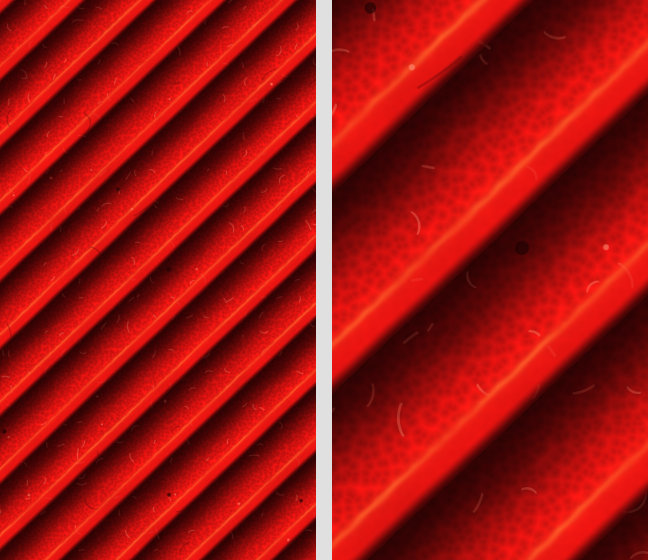
Left, the full canvas; right, a detail of the centre.
This pattern is drawn by a Shadertoy shader. Its source:

```glsl
const float PERIOD = 0.1198;     // vertical spacing of the ridges
const float SLOPE = 0.95;        // rise per unit of run
const float OFFSET = -0.619;     // height of the first ridge edge
const float EDGE = 0.10;         // softness of the ridge underside
const float FADE_START = 0.30;   // where the slope starts to darken
const float FADE_END = 0.92;
const float CREST = 0.245;       // position of the worn crest line
const float CREST_WIDTH = 0.026;
const float WOBBLE = 0.012;
const vec3 SHADOW = vec3(0.27, 0.015, 0.018);
const vec3 RED = vec3(0.91, 0.075, 0.065);
const vec3 ORANGE = vec3(0.97, 0.34, 0.15);
const vec3 DUST = vec3(0.98, 0.50, 0.40);

vec3 hash3(vec2 p) {
    vec3 q = fract(p.xyx * vec3(0.1031, 0.1030, 0.0973));
    q += dot(q, q.yxz + 33.33);
    return fract((q.xxy + q.yzz) * q.zyx);
}

// Distance to the nearest scattered point
float cellular(vec2 p) {
    vec2 cell = floor(p);
    float nearest = 2.0;
    for (int y = -1; y <= 1; y++)
    for (int x = -1; x <= 1; x++) {
        vec2 c = cell + vec2(x, y);
        nearest = min(nearest, length(c + hash3(c).xy - p));
    }
    return nearest;
}

float layeredSines(vec2 p) {
    float sum = 0.0, gain = 0.5;
    for (int i = 0; i < 4; i++) {
        sum += gain * sin(p.x + 1.7 * sin(p.y)) * sin(p.y + 1.3 * sin(0.7 * p.x));
        p = mat2(1.5, 1.2, -1.2, 1.5) * p + 2.3;
        gain *= 0.55;
    }
    return sum;
}

// One short bent hair in some of the cells
float fibres(vec2 p, float scale, float chance, float width, float px) {
    vec2 cell = floor(p * scale);
    vec3 shape = hash3(cell + 17.0);
    vec3 place = hash3(cell + 61.0);
    vec2 q = fract(p * scale) - 0.35 - 0.3 * place.xy;
    float angle = 6.2832 * shape.x;
    q = mat2(cos(angle), sin(angle), -sin(angle), cos(angle)) * q;
    q.y += (shape.y - 0.5) * 5.0 * q.x * q.x;
    q.x -= clamp(q.x, -0.06 - 0.15 * shape.z, 0.06 + 0.15 * shape.z);
    float d = length(q) / scale;
    return step(place.z, chance) * (1.0 - smoothstep(width - 0.5 * px, width + px, d));
}

// One round speck in some of the cells
float specks(vec2 p, float scale, float chance, float radius, float px) {
    vec2 cell = floor(p * scale);
    vec3 place = hash3(cell + 7.0);
    float size = radius * (0.5 + 0.5 * hash3(cell + 29.0).x);
    float d = length(fract(p * scale) - 0.2 - 0.6 * place.xy) / scale;
    return step(place.z, chance) * (1.0 - smoothstep(size - px, size + px, d));
}

void mainImage(out vec4 fragColor, in vec2 fragCoord) {
    float px = 1.0 / iResolution.y;
    vec2 p = fragCoord * px;
    float along = dot(p, normalize(vec2(1.0, SLOPE)));

    // Ridge coordinate: 0 at the underside, 1 below the next ridge
    float ridge = (p.y - SLOPE * p.x + OFFSET) / PERIOD + 0.05;
    ridge += WOBBLE * layeredSines(p * 11.0);
    float u = fract(ridge);
    vec3 vary = hash3(vec2(floor(ridge) + 40.0, 3.0));

    // Rounded light and shadow, slightly different on each ridge
    float patches = layeredSines(p * 23.0 + 5.0);
    float fadeEnd = FADE_END + 0.06 * (vary.x - 0.5);
    float light = smoothstep(0.0, EDGE, u)
                * (1.0 - smoothstep(FADE_START, fadeEnd, u + 0.05 * patches));
    vec3 color = mix(SHADOW, RED, light);
    color *= 1.0 - 0.28 * smoothstep(0.8, 1.0, u);

    // Rough grain on the slope behind the crest
    float rough = smoothstep(CREST, CREST + 0.08, u);
    float grain = cellular(p * 170.0) - 0.5;
    color *= 1.0 + (0.04 + 0.22 * rough) * grain + 0.05 * patches;

    // Worn crest line with a ragged upper side
    float chips = cellular(vec2(along * 75.0, ridge * 9.0));
    float wear = 0.5 + 0.5 * sin(along * 31.0 + 6.3 * vary.y + 2.0 * sin(along * 13.0));
    float offset = u - CREST - 0.018 * (chips - 0.5);
    float crest = exp(-pow(offset / CREST_WIDTH, 2.0));
    crest *= 0.45 + 0.3 * wear + 0.3 * (chips - 0.5);
    color = mix(color, ORANGE, clamp(crest, 0.0, 1.0));
    float glow = exp(-pow((u - CREST) / 0.08, 2.0));
    color += vec3(0.02, 0.035, 0.012) * glow;

    // Dust, hairs and dark pits
    float lit = 0.3 + 0.7 * light;
    float hairs = fibres(p, 31.0, 0.30, 0.0006, px)
                + fibres(p + 3.7, 22.0, 0.18, 0.0007, px);
    color = mix(color, DUST, min(hairs, 1.0) * lit * (0.15 + 0.3 * rough));
    color = mix(color, SHADOW, 0.3 * fibres(p + 9.1, 13.0, 0.2, 0.0007, px));
    color = mix(color, DUST, 0.75 * lit * specks(p, 15.0, 0.16, 0.0024, px));
    color = mix(color, SHADOW * 0.4, 0.65 * specks(p + 5.3, 9.0, 0.10, 0.005, px));

    fragColor = vec4(clamp(color, 0.0, 1.0), 1.0);
}
```
